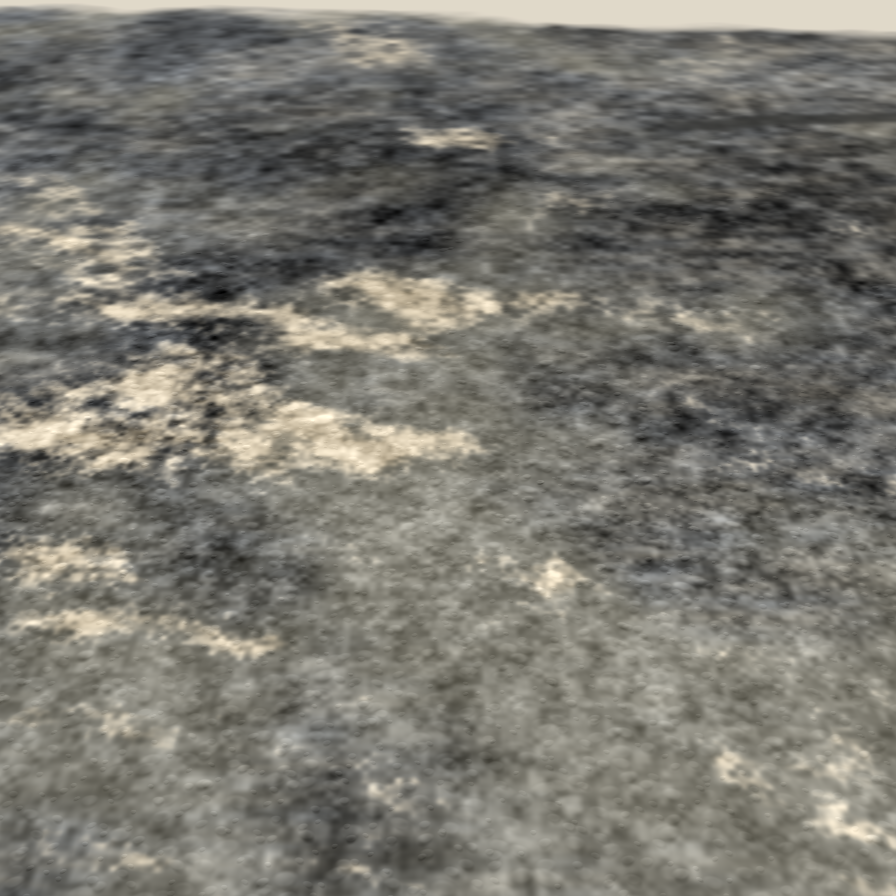
Write a WebGL 1 fragment shader that draws this texture.

```glsl
precision highp float;
uniform vec2 u_resolution;

float hash(vec2 p) {
  vec3 q = fract(p.xyx * 0.1031);
  q += dot(q, q.yzx + 33.33);
  return fract((q.x + q.y) * q.z);
}

float noise(vec2 p) {
  vec2 i = floor(p), f = fract(p);
  f = f * f * (3.0 - 2.0 * f);
  return mix(mix(hash(i), hash(i + vec2(1, 0)), f.x),
             mix(hash(i + vec2(0, 1)), hash(i + vec2(1, 1)), f.x), f.y);
}

float fbm(vec2 p) {
  float sum = 0.0, amp = 0.53;
  for (int i = 0; i < 4; i++) {
    sum += amp * noise(p);
    p = mat2(1.9, 0.3, -0.3, 1.9) * p + 17.3;
    amp *= 0.5;
  }
  return sum;
}

// Soft elliptical falloff around a centre
float blob(vec2 p, vec2 centre, vec2 radius) {
  vec2 d = (p - centre) / radius;
  return exp(-dot(d, d));
}

// Scattered stones: light on the upper side, dark underneath
float stones(vec2 p) {
  vec2 cell = floor(p);
  float shade = 0.0;
  for (int j = -1; j <= 1; j++) {
    for (int i = -1; i <= 1; i++) {
      vec2 c = cell + vec2(i, j);
      vec2 d = p - c - vec2(hash(c), hash(c + 41.7));
      float size = mix(0.12, 0.5, pow(hash(c + 9.2), 2.0));
      d.x += d.y * (hash(c + 23.1) - 0.5);
      float body = 1.0 - smoothstep(0.6, 1.1, length(d * vec2(0.8, 1.1)) / size);
      float under = 1.0 - smoothstep(0.4, 1.2, length(d + vec2(-0.2, 0.6) * size) / size);
      shade += body * (0.35 + 0.9 * d.y / size) - 0.8 * under * (1.0 - body);
    }
  }
  return clamp(shade, -1.0, 1.0);
}

void main() {
  vec2 uv = gl_FragCoord.xy / u_resolution;

  // Ground plane receding upwards
  float h = 1.35 - uv.y;
  vec2 ground = vec2((uv.x - 0.5) / h, 1.5 / h) + 5.0;
  vec2 warped = uv + 0.05 * (vec2(fbm(uv * 7.0), fbm(uv * 7.0 + 31.0)) - 0.5);

  // Grit octaves, each fading out where its grains become too fine
  float grit = 0.0, freq = 19.0;
  for (int i = 0; i < 4; i++) {
    float fade = smoothstep(0.0015, 0.005, h * h / (1.5 * freq));
    grit += fade * (noise(ground * freq + freq) - 0.5);
    freq *= 1.9;
  }
  float streak = fbm(uv * vec2(11.0, 55.0)) - 0.5;
  float rubble = smoothstep(0.4, 0.6, fbm(ground * 5.0 + 3.0));
  float pebbles = stones(ground * 26.0) * rubble * smoothstep(0.4, 0.8, h)
                + 0.7 * stones(ground * 52.0 + 7.0) * smoothstep(0.55, 0.95, h);

  // Pale dust, mostly along a track down to the lower right
  float track = (warped.y - 0.5 + 0.62 * (warped.x - 0.28)) / 0.15;
  float dust = 0.45 * exp(-track * track) * smoothstep(0.15, 0.4, warped.x)
             + 0.2 * blob(warped, vec2(0.3, 0.15), vec2(0.2, 0.2));
  dust = smoothstep(0.42, 0.95, dust + fbm(ground * 3.5 + 11.0));

  // Tone of the shaded ground
  float tone = 0.385 + 0.3 * (fbm(ground * 2.6) - 0.5);
  tone -= 0.06 * blob(uv, vec2(0.65, 0.74), vec2(0.6, 0.14));
  tone += 0.06 * smoothstep(0.82, 0.98, uv.y) * (1.0 - 0.6 * uv.x);
  tone += 0.3 * streak * smoothstep(0.25, 0.8, uv.y);
  float relief = 0.2 * grit + 0.12 * pebbles;
  vec3 tint = mix(vec3(0.97, 1.0, 1.03), vec3(1.03, 1.0, 0.93),
                  clamp(0.2 + 0.4 * uv.x + 1.5 * streak, 0.0, 1.0));
  vec3 color = tint * (tone + relief);
  color = mix(color, vec3(0.56, 0.55, 0.5) + 0.65 * relief, 0.85 * dust);

  // Dappled sunlight, flattened by perspective
  float band = blob(uv, vec2(0.25, 0.55), vec2(0.42, 0.2));
  float slab = blob(uv, vec2(0.58, 0.845), vec2(0.17, 0.018));
  float dapple = fbm(vec2(warped.x * 5.5, warped.y * 17.0 + uv.x * 2.0) + 2.6);
  float sun = smoothstep(0.57, 0.82, dapple - 0.11 + 0.21 * band + 0.33 * slab + 0.12 * grit);
  color = mix(color, vec3(0.84, 0.78, 0.67) + 0.9 * relief, 0.9 * sun);

  // Dark ledge beside the sunlit slab
  float ledgeY = 0.864 + 0.012 * (noise(vec2(uv.x * 9.0, 2.0)) - 0.5);
  float ledge = smoothstep(0.009, 0.002, abs(uv.y - ledgeY)) * smoothstep(0.7, 0.78, uv.x);
  color = mix(color, vec3(0.22, 0.22, 0.21), 0.7 * ledge);

  // Open bright ground along the far edge
  float farEdge = 0.985 - 0.025 * smoothstep(0.3, 1.0, uv.x)
                + 0.03 * (fbm(vec2(uv.x * 6.0, uv.y * 40.0)) - 0.5);
  color = mix(color, vec3(0.88, 0.85, 0.79), smoothstep(-0.005, 0.008, uv.y - farEdge));

  gl_FragColor = vec4(clamp(color, 0.0, 1.0), 1.0);
}
```
